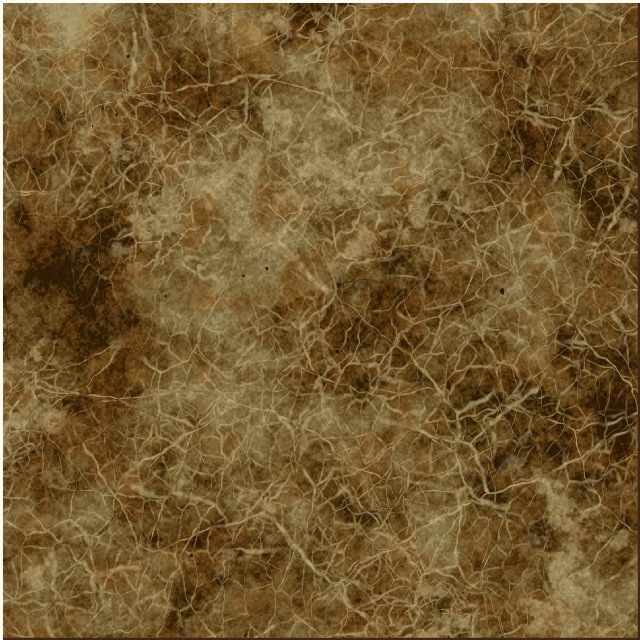
Give the GLSL for this texture, as a WebGL 1 fragment shader.

```glsl
precision highp float;
uniform vec2 u_resolution;

const vec3 UMBER = vec3(0.18, 0.11, 0.015);
const vec3 BROWN = vec3(0.33, 0.22, 0.06);
const vec3 OCHRE = vec3(0.43, 0.33, 0.15);
const vec3 TAN = vec3(0.51, 0.43, 0.26);
const vec3 SAND = vec3(0.63, 0.57, 0.40);
const vec3 VEIN = vec3(0.69, 0.62, 0.44);
const vec3 RUST_TINT = vec3(1.05, 0.86, 0.60);
const vec3 SPECK = vec3(0.10, 0.07, 0.02);
const vec3 RIM_LIGHT = vec3(0.99, 0.98, 0.96);
const vec3 RIM_DARK = vec3(0.25, 0.15, 0.08);
const float MEAN_TONE = 0.42;
const float CLOUD_GAIN = 1.55;
const float FRAGMENT_GAIN = 0.26;
const float MOTTLE_GAIN = 0.65;
const float GRAIN_GAIN = 0.55;
const float VEIN_OPACITY = 0.85;
const float RIM_WIDTH = 0.0045;

vec2 hash2(vec2 p) {
  vec3 q = fract(p.xyx * vec3(0.1031, 0.1030, 0.0973));
  q += dot(q, q.yzx + 33.33);
  return fract((q.xx + q.yz) * q.zy);
}

float noise(vec2 p) {
  vec2 i = floor(p), f = fract(p);
  f = f * f * (3.0 - 2.0 * f);
  float low = mix(hash2(i).x, hash2(i + vec2(1.0, 0.0)).x, f.x);
  float high = mix(hash2(i + vec2(0.0, 1.0)).x, hash2(i + 1.0).x, f.x);
  return mix(low, high, f.y);
}

float fbm(vec2 p) {
  float sum = 0.0, amp = 0.5, total = 0.0;
  for (int i = 0; i < 5; i++) {
    sum += amp * noise(p);
    total += amp;
    amp *= 0.55;
    p = mat2(1.6, 1.2, -1.2, 1.6) * p + 7.3;
  }
  return sum / total;
}

// x: distance to the nearest cell border, y: random value of the cell
vec2 shatter(vec2 p) {
  vec2 cell = floor(p), f = fract(p);
  vec2 near = vec2(9.0), next = vec2(9.0);
  float id = 0.0;
  for (int y = -1; y <= 1; y++) {
    for (int x = -1; x <= 1; x++) {
      vec2 o = vec2(float(x), float(y));
      vec2 h = hash2(cell + o);
      vec2 r = o + h - f;
      if (dot(r, r) < dot(near, near)) {
        next = near;
        near = r;
        id = fract(h.x * 7.0 + h.y * 13.0);
      } else if (dot(r, r) < dot(next, next)) {
        next = r;
      }
    }
  }
  return vec2(dot(0.5 * (near + next), normalize(next - near)), id);
}

// Broken network of cracks, stretched along the given angle
float veins(vec2 p, float angle, float scale, float stretch, float width, float seed) {
  float c = cos(angle), s = sin(angle);
  vec2 q = mat2(c, -s, s, c) * p * scale * vec2(1.0, stretch);
  float d = shatter(q + seed).x / (scale * mix(1.0, stretch, 0.7));
  float w = width * mix(0.2, 2.0, noise(p * 22.0 + seed));
  float line = 1.0 - smoothstep(w * 0.2, w + 0.6 / u_resolution.y, d);
  float gaps = smoothstep(0.12, 0.60, noise(p * 75.0 + seed));
  return line * mix(0.35, 1.0, gaps) * smoothstep(0.30, 0.62, noise(p * 7.0 + seed * 1.7));
}

float specks(vec2 p) {
  float mask = 0.0;
  for (int i = 0; i < 16; i++) {
    vec2 h = hash2(vec2(float(i) * 3.7, 41.0));
    float radius = mix(0.001, 0.004, h.x * h.y);
    float d = length((p - h) * vec2(1.2, 0.9)) + 0.004 * (noise(p * 220.0) - 0.5);
    mask = max(mask, 1.0 - smoothstep(radius, radius + 0.002, d));
  }
  return mask;
}

vec3 stoneRamp(float t) {
  vec3 c = mix(UMBER, BROWN, smoothstep(0.0, 0.27, t));
  c = mix(c, OCHRE, smoothstep(0.22, 0.50, t));
  c = mix(c, TAN, smoothstep(0.45, 0.75, t));
  return mix(c, SAND, smoothstep(0.70, 1.05, t));
}

void main() {
  vec2 uv = gl_FragCoord.xy / u_resolution;
  vec2 bend = vec2(fbm(uv * 5.0 + 3.1), fbm(uv * 5.0 + 18.7)) - 0.5;
  vec2 jag = vec2(noise(uv * 75.0), noise(uv * 75.0 + 31.0)) - 0.5;
  vec2 p = uv + 0.065 * bend + 0.006 * jag;

  // Clouded ground with broken fragments and grain
  float cloud = fbm(uv * 4.6 + 1.2 * bend + 12.4) - 0.5;
  float fragment = shatter(p * 6.5 + 4.0).y - 0.5;
  float grain = 0.45 * noise(uv * 150.0) + 0.55 * noise(uv * 330.0 + 9.0) - 0.5;
  float mottle = fbm(uv * 32.0 + 50.0) - 0.5;
  float tone = MEAN_TONE + CLOUD_GAIN * cloud + FRAGMENT_GAIN * fragment;
  tone += GRAIN_GAIN * grain + MOTTLE_GAIN * mottle;
  vec3 color = stoneRamp(tone);
  float rust = smoothstep(0.46, 0.66, fbm(uv * 19.0 + 70.0) + 0.3 * grain - 0.4 * cloud);
  color *= mix(vec3(1.0), RUST_TINT, 0.65 * rust);

  // Veins from broad to hairline, with dense pale webs
  float web = smoothstep(0.49, 0.66, fbm(uv * 4.5 + 27.0));
  float vein = veins(p, 0.45, 3.0, 2.1, 0.0026, 11.0);
  vein = max(vein, 0.90 * veins(p, -0.75, 4.5, 2.0, 0.0019, 23.0));
  vein = max(vein, 0.85 * veins(p, 1.15, 6.5, 2.2, 0.0016, 37.0));
  vein = max(vein, 0.75 * veins(p, 0.55, 10.0, 2.2, 0.0014, 53.0));
  vein = max(vein, 0.65 * veins(p, -0.95, 13.0, 2.1, 0.0012, 71.0));
  vein = max(vein, 0.60 * veins(p, 1.50, 19.0, 1.8, 0.0011, 97.0));
  vein = max(vein, web * 0.9 * veins(p + 0.006 * jag, 0.7, 25.0, 1.7, 0.0018, 89.0));
  float crust = mix(0.3, 1.0, web) * smoothstep(0.54, 0.72, fbm(uv * 38.0 + 15.0) + 0.12 * web - 0.07);
  vein = max(vein, 0.75 * crust);
  color = mix(color, VEIN * (1.0 + 0.35 * grain), VEIN_OPACITY * vein);
  color = mix(color, SPECK, 0.85 * specks(uv));

  // Slab rim: light at left and top, dark at right and bottom
  float soft = 0.5 / u_resolution.y;
  float dark = min(1.0 - uv.x, uv.y);
  float light = min(uv.x, 1.0 - uv.y);
  color = mix(RIM_DARK, color, smoothstep(-soft, soft, dark - 0.8 * RIM_WIDTH));
  color = mix(RIM_LIGHT, color, smoothstep(-soft, soft, light - RIM_WIDTH));
  gl_FragColor = vec4(clamp(color, 0.0, 1.0), 1.0);
}
```
